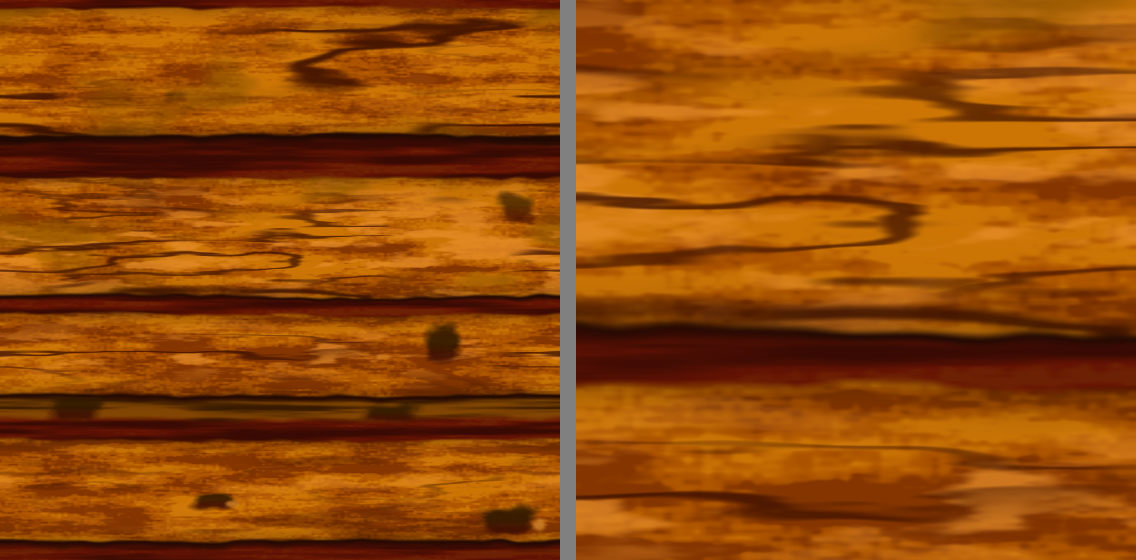
Left: the whole. Right: its middle third, enlarged.
Reproduce this texture procedurally as a Shadertoy shader.

```glsl
float hash(vec2 p) {
    vec3 a = fract(p.xyx * 0.1031);
    a += dot(a, a.yzx + 33.33);
    return fract((a.x + a.y) * a.z);
}

// Value noise that tiles over the unit square for whole frequencies
float noise(vec2 uv, vec2 freq, float seed) {
    vec2 p = uv * freq, cell = floor(p), f = p - cell;
    f = f * f * (3.0 - 2.0 * f);
    vec2 lo = mod(cell, freq) + seed * 17.0;
    vec2 hi = mod(cell + 1.0, freq) + seed * 17.0;
    return mix(mix(hash(lo), hash(vec2(hi.x, lo.y)), f.x),
               mix(hash(vec2(lo.x, hi.y)), hash(hi), f.x), f.y);
}

float fbm(vec2 uv, vec2 freq, float seed) {
    float sum = 0.0, amp = 0.533;
    for (int i = 0; i < 4; i++) {
        sum += amp * noise(uv, freq, seed + float(i));
        freq *= 2.0;
        amp *= 0.5;
    }
    return sum;
}

vec2 wrapDelta(vec2 d) { return fract(d + 0.5) - 0.5; }

// Thin dark contour lines that come and go along the grain
float cracks(vec2 uv, vec2 freq, float seed) {
    float line = 1.0 - smoothstep(0.008, 0.06, abs(fbm(uv, freq, seed) - 0.5));
    return line * smoothstep(0.46, 0.68, noise(uv, vec2(5, 17), seed + 5.0));
}

vec3 woodColor(vec2 uv) {
    float grain = fbm(uv, vec2(6, 56), 1.0);
    float fiber = noise(uv, vec2(60, 300), 6.0);
    float mottle = fbm(uv, vec2(9, 14), 11.0);
    float speck = noise(uv, vec2(170, 240), 17.0);
    float tone = 0.5 + 1.3 * (grain - 0.5) + 0.8 * (mottle - 0.5)
               + 0.26 * (fiber - 0.5) + 0.22 * (speck - 0.5);

    // The two upper planks are lighter and rougher than the lower ones
    float upper = smoothstep(0.4, 0.5, uv.y);
    tone += mix(-0.06, 0.06, upper);
    vec3 col = mix(vec3(0.52, 0.21, 0.0), vec3(0.68, 0.33, 0.0), smoothstep(0.2, 0.5, tone));
    col = mix(col, vec3(0.80, 0.46, 0.02), smoothstep(0.48, 0.82, tone));

    // Olive stains and pale worn fibres
    float stain = smoothstep(0.5, 0.75, fbm(uv, vec2(5, 12), 23.0));
    col = mix(col, vec3(0.54, 0.32, 0.0), 0.6 * stain * upper);
    float rough = exp(-pow((uv.y - 0.56) / 0.10, 2.0)) + exp(-pow((uv.y - 0.37) / 0.03, 2.0))
                + 0.5 * exp(-pow((uv.y - 0.14) / 0.012, 2.0));
    float flake = smoothstep(0.53, 0.72, fbm(uv, vec2(12, 55), 31.0));
    col = mix(col, vec3(0.90, 0.55, 0.16), flake * min(rough + 0.15, 1.0) * 0.75);

    float crack = cracks(uv, vec2(2, 15), 41.0) * (0.3 + 0.6 * upper);
    crack = max(crack, cracks(uv, vec2(3, 34), 53.0) * min(0.2 + 0.6 * rough, 0.8));
    return mix(col, vec3(0.25, 0.07, 0.0), crack);
}

// Recessed seam: red at the foot, near black under the upper plank
vec3 seamColor(vec2 uv, float v, float moss) {
    float grain = fbm(uv, vec2(4, 70), 61.0);
    float speck = noise(uv, vec2(110, 260), 67.0);
    vec3 col = mix(vec3(0.22, 0.04, 0.01), vec3(0.40, 0.075, 0.01), smoothstep(0.3, 0.68, grain));
    col = mix(col, vec3(0.46, 0.20, 0.02), 0.4 * smoothstep(0.58, 0.75, grain + 0.15 * (speck - 0.5)));
    col = mix(col, vec3(0.13, 0.035, 0.01), smoothstep(0.35, 0.95, v + 0.8 * (grain - 0.5)));
    float ledge = smoothstep(-0.25, 0.1, v) * (1.0 - smoothstep(0.65, 0.95, v));
    vec3 olive = mix(vec3(0.22, 0.11, 0.0), vec3(0.52, 0.29, 0.01), smoothstep(0.3, 0.65, grain));
    return mix(col, olive, moss * ledge);
}

void mainImage(out vec4 fragColor, in vec2 fragCoord) {
    vec2 uv = fragCoord / iResolution.xy;
    vec3 col = woodColor(uv);

    // Seams: centre height, half width, waviness, moss
    vec4 seams[4] = vec4[4](vec4(0.722, 0.038, 0.012, 0.0), vec4(0.455, 0.016, 0.016, 0.0),
                            vec4(0.255, 0.040, 0.012, 0.9), vec4(0.012, 0.024, 0.010, 0.0));
    for (int i = 0; i < 4; i++) {
        vec4 s = seams[i];
        float sway = s.z * (fbm(uv, vec2(3, 4), 71.0 + float(i)) - 0.5)
                   + 0.006 * (noise(uv, vec2(28, 40), 79.0) - 0.5);
        float d = fract(uv.y - s.x + sway + 0.5) - 0.5;
        float edge = abs(d) - s.y;
        col *= 1.0 - 0.25 * exp(-max(edge, 0.0) / 0.012);
        col = mix(col, seamColor(uv, d / s.y, s.w), 1.0 - smoothstep(-0.003, 0.004, edge));
    }

    // Knots and dents: centre, radii
    vec4 knots[7] = vec4[7](vec4(0.79, 0.380, 0.030, 0.036), vec4(0.925, 0.628, 0.034, 0.027),
                            vec4(0.385, 0.107, 0.042, 0.017), vec4(0.91, 0.068, 0.047, 0.026),
                            vec4(0.135, 0.270, 0.050, 0.024), vec4(0.69, 0.262, 0.060, 0.018),
                            vec4(0.315, 0.828, 0.026, 0.013));
    for (int i = 0; i < 7; i++) {
        vec4 k = knots[i];
        vec2 q = wrapDelta(uv - k.xy) / k.zw;
        float r = pow(dot(q * q, q * q), 0.25) + 1.1 * (fbm(uv, vec2(20, 32), 83.0) - 0.5);
        float strength = i == 6 ? 0.4 : (i == 1 ? 0.7 : 0.9);
        vec3 hole = mix(vec3(0.24, 0.05, 0.01), vec3(0.19, 0.10, 0.0), smoothstep(-0.6, 0.3, q.y));
        col = mix(col, hole, strength * (1.0 - smoothstep(0.55, 1.15, r)));
    }

    // Pale chips beside the two lowest dents
    for (int i = 0; i < 2; i++) {
        vec2 c = i == 0 ? vec2(0.963, 0.062) : vec2(0.413, 0.100);
        vec2 q = wrapDelta(uv - c) / vec2(0.017, i == 0 ? 0.019 : 0.009);
        float r = length(q) + 0.9 * (fbm(uv, vec2(30, 40), 89.0) - 0.5);
        col = mix(col, vec3(0.82, 0.52, 0.16), 0.8 * (1.0 - smoothstep(0.4, 1.1, r)));
    }

    fragColor = vec4(clamp(col, 0.0, 1.0), 1.0);
}
```
